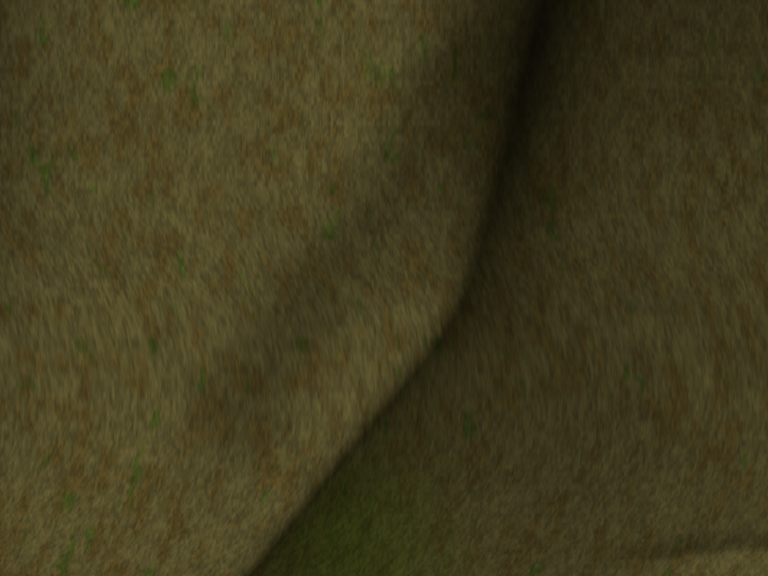
This texture is drawn by a Shadertoy shader. Its source:

```glsl
// Draws grassy brown hillsides folded along a dark, curving ravine.

const vec3 EARTH = vec3(0.345, 0.315, 0.175);   // fully lit ground
const vec3 GRASS = vec3(0.22, 0.30, 0.08);      // green tufts
const vec3 MOSS = vec3(0.28, 0.33, 0.085);      // damp floor of the ravine
const float LEFT_LIGHT = 0.93;
const float RIGHT_LIGHT = 0.76;
const float GRAIN = 0.42;
const float MOTTLE = 0.26;
const vec2 BLADE_SCALE = vec2(210.0, 75.0);
const vec2 TUFT_SCALE = vec2(38.0, 15.0);

float hash(vec2 p) {
    return fract(sin(dot(p, vec2(127.1, 311.7))) * 43758.5453);
}

float noise(vec2 p) {
    vec2 i = floor(p), f = fract(p);
    f = f * f * (3.0 - 2.0 * f);
    return mix(mix(hash(i), hash(i + vec2(1, 0)), f.x),
               mix(hash(i + vec2(0, 1)), hash(i + vec2(1, 1)), f.x), f.y);
}

float fbm(vec2 p) {
    float sum = 0.0, amp = 0.5;
    for (int i = 0; i < 4; i++) {
        sum += amp * noise(p);
        p = p * 2.03 + 17.3;
        amp *= 0.5;
    }
    return sum / 0.9375;
}

float bell(float d, float width) {
    return exp(-d * d / (width * width));
}

// Horizontal position of the ravine: steep above, bending left below
float ravineX(float y) {
    float d = y - 0.45;
    return 0.81 + 0.54 * d - 0.29 * sqrt(d * d + 0.0036);
}

float leftSlope(vec2 p, float d) {
    float light = LEFT_LIGHT;
    // Shaded outer edge
    light -= 0.27 * exp(-p.x / 0.10) * smoothstep(0.05, 0.9, p.y);
    // Side face turning away above the shoulder
    float shoulder = 0.80 - 0.52 * (1.0 - p.y);
    light -= 0.36 * smoothstep(-0.09, 0.07, p.x - shoulder) * smoothstep(0.32, 0.95, p.y);
    // Shallow hollow running down the slope
    float hollow = 0.43 + 0.55 * max(p.y - 0.30, 0.0) - 0.2 * max(0.30 - p.y, 0.0);
    light -= 0.22 * bell(p.x - hollow, 0.085)
           * smoothstep(0.08, 0.3, p.y) * smoothstep(0.8, 0.45, p.y);
    // Shadow deepening toward the ravine
    float reach = mix(0.02, 0.085, smoothstep(0.35, 1.0, p.y));
    return light * (1.0 - 0.62 * exp(min(d, 0.0) / reach));
}

float rightSlope(vec2 p, float d) {
    float high = smoothstep(0.25, 0.95, p.y);
    float light = RIGHT_LIGHT - 0.19 * smoothstep(0.55, 1.0, p.y);
    float depth = mix(0.40, 0.80, high);
    light *= 1.0 - depth * exp(-max(d, 0.0) / mix(0.20, 0.085, high));
    // Broad dim patch and the pale ledge in the corner
    light -= 0.07 * bell(length((p - vec2(1.02, 0.22)) * vec2(1.0, 1.2)), 0.17);
    float ledge = 0.03 + 0.02 * smoothstep(1.1, 1.33, p.x) - p.y;
    float corner = smoothstep(1.04, 1.22, p.x);
    light -= 0.12 * corner * bell(ledge + 0.012, 0.018);
    light += 0.15 * corner * smoothstep(-0.004, 0.012, ledge);
    return light;
}

void mainImage(out vec4 fragColor, in vec2 fragCoord) {
    vec2 p = fragCoord / iResolution.y;
    float bend = 0.012 * (fbm(p * 7.0) - 0.5);
    float d = p.x - ravineX(p.y) + bend;

    // Terrain light
    float softness = mix(0.022, 0.03, p.y);
    float side = smoothstep(-softness, softness, d);
    float light = mix(leftSlope(p, d), rightSlope(p, d), side);
    light *= 0.95 + 0.10 * fbm(p * 9.0);

    // Grass blades lean and shorten toward the valley floor
    vec2 q = p;
    q.x -= 0.35 * p.y * smoothstep(0.7, 0.0, p.y);
    float stretch = mix(1.6, 1.0, smoothstep(0.0, 0.5, p.y));
    vec2 bladeUv = q * BLADE_SCALE * vec2(1.0, stretch);
    float blades = 0.6 * noise(bladeUv) + 0.4 * noise(bladeUv * 1.9 + 31.0) - 0.5;
    float mottle = fbm(q * vec2(48.0, 24.0)) - 0.5;
    float texture1 = 1.0 + GRAIN * blades + MOTTLE * mottle;

    // Ground colour with brown stains and scattered tufts
    vec3 ground = EARTH * mix(vec3(1.0), vec3(1.03, 0.96, 0.84), smoothstep(0.0, 0.2, -mottle));
    float tuft = smoothstep(0.79, 0.94, noise(q * TUFT_SCALE + 5.0));
    tuft *= smoothstep(0.35, 0.65, noise(q * vec2(110.0, 40.0)));
    ground = mix(ground, GRASS, 0.55 * tuft);
    float floorMoss = bell(length((p - vec2(0.60, 0.06)) * vec2(1.0, 1.1)), 0.16) * side;
    ground = mix(ground, MOSS, 0.75 * floorMoss);

    vec3 col = ground * max(light, 0.0) * texture1;
    col.b *= mix(0.78, 1.0, smoothstep(0.2, 0.8, light));
    fragColor = vec4(clamp(col, 0.0, 1.0), 1.0);
}
```
